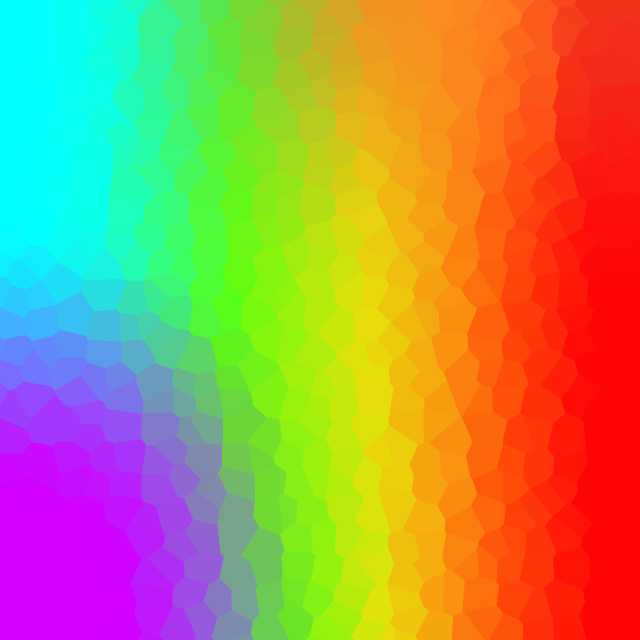
This background is drawn by a WebGL 2 fragment shader. Its source:

```glsl
#version 300 es
precision highp float;
// A smooth rainbow field seen through a mosaic of irregular Voronoi cells.
// Two horizontal colour ramps blend upwards, with a violet bloom at the lower
// left; each cell takes the field colour found at its own seed.

uniform vec2 u_resolution;
out vec4 fragColor;

#define CELLS 23.0                   // cells along each side
#define JITTER 0.85                  // 0 = square grid, 1 = fully scattered
#define BLEND_Y vec2(0.50, 1.05)     // heights where the ramps cross over
#define LEAN 0.09                    // rightward lean of the greens at the base
#define BLOOM_SIZE vec2(0.35, 0.44)  // half-strength reach of the violet
#define BLOOM_POWER 2.5              // squareness of the bloom
#define BLOOM_SOFT 0.5               // half width of its fading rim
#define VIOLET vec3(0.82, 0.00, 1.00)

const int STOPS = 7;
const float STOP_X[STOPS] = float[](0.06, 0.16, 0.36, 0.57, 0.70, 0.79, 0.92);
const vec3 LOWER[STOPS] = vec3[](
    vec3(0.00, 1.00, 1.00), vec3(0.05, 1.00, 0.88), vec3(0.35, 1.00, 0.06),
    vec3(0.90, 0.89, 0.04), vec3(0.98, 0.58, 0.06), vec3(1.00, 0.31, 0.04),
    vec3(1.00, 0.02, 0.02));
const vec3 UPPER[STOPS] = vec3[](
    vec3(0.00, 1.00, 1.00), vec3(0.03, 1.00, 0.92), vec3(0.40, 0.89, 0.22),
    vec3(0.93, 0.58, 0.13), vec3(0.98, 0.55, 0.13), vec3(1.00, 0.48, 0.12),
    vec3(0.95, 0.20, 0.11));

// Integer hash giving two values in 0..1
vec2 hash2(vec2 cell) {
    uvec2 v = uvec2(ivec2(cell) + 64) * 1664525u + 1013904223u;
    v.x += v.y * 1664525u;
    v.y += v.x * 1664525u;
    v ^= v >> 16u;
    v.x += v.y * 1664525u;
    v.y += v.x * 1664525u;
    v ^= v >> 16u;
    return vec2(v & 65535u) / 65535.0;
}

// Smooth colour field before it is cut into cells
vec3 field(vec2 p) {
    float lean = LEAN * (1.0 - smoothstep(0.0, 0.5, p.y))
                      * (1.0 - smoothstep(0.42, 0.72, p.x));
    float x = p.x - lean;
    float rise = smoothstep(BLEND_Y.x, BLEND_Y.y, p.y);

    vec3 color = mix(LOWER[0], UPPER[0], rise);
    for (int i = 1; i < STOPS; i++) {
        float t = clamp((x - STOP_X[i - 1]) / (STOP_X[i] - STOP_X[i - 1]), 0.0, 1.0);
        color = mix(color, mix(LOWER[i], UPPER[i], rise), t);
    }

    // Violet bloom: a superellipse around the lower left corner
    vec2 q = pow(max(p, 0.0) / BLOOM_SIZE, vec2(BLOOM_POWER));
    float radius = pow(q.x + q.y, 1.0 / BLOOM_POWER);
    float bloom = 1.0 - smoothstep(1.0 - BLOOM_SOFT, 1.0 + BLOOM_SOFT, radius);
    return mix(color, VIOLET, bloom);
}

void main() {
    vec2 g = gl_FragCoord.xy / u_resolution * CELLS;
    vec2 home = floor(g);
    float pixel = CELLS / min(u_resolution.x, u_resolution.y);

    // Find the nearest and second nearest seeds
    vec2 nearSeed = g, nextSeed = g;
    float nearDist = 1e3, nextDist = 1e3;
    for (int j = -2; j <= 2; j++) {
        for (int i = -2; i <= 2; i++) {
            vec2 cell = home + vec2(i, j);
            vec2 seed = cell + 0.5 + JITTER * (hash2(cell) - 0.5);
            vec2 d = seed - g;
            float dist = dot(d, d);
            if (dist < nearDist) {
                nextDist = nearDist;
                nextSeed = nearSeed;
                nearDist = dist;
                nearSeed = seed;
            } else if (dist < nextDist) {
                nextDist = dist;
                nextSeed = seed;
            }
        }
    }

    // Flat cell colours, blended over one pixel at the shared edge
    float edge = (nextDist - nearDist) / (2.0 * distance(nearSeed, nextSeed));
    float inside = 0.5 + 0.5 * clamp(2.0 * edge / pixel, 0.0, 1.0);
    vec3 color = mix(field(nextSeed / CELLS), field(nearSeed / CELLS), inside);
    fragColor = vec4(color, 1.0);
}
```
